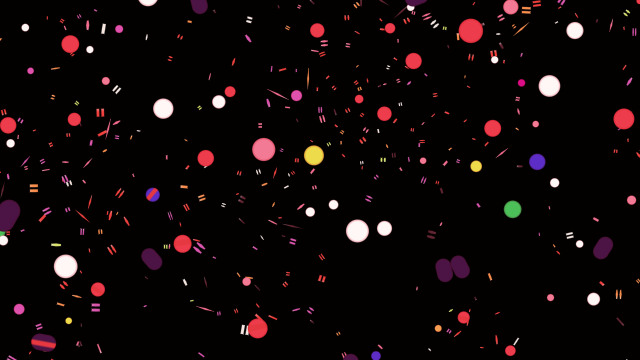
Reproduce this background procedurally as a Shadertoy shader.

```glsl
// Bright confetti on black: round bokeh discs over clustered flakes and needles.
// Two jittered grids are scanned over 3x3 neighbours; value noise gathers the
// flakes into drifts with a shared heading. Lengths are in canvas heights.
#define DISC_CELL 0.125
#define DISC_SHARE 0.60
#define DISC_MIN 0.009
#define DISC_MAX 0.035
#define FLAKE_CELL 0.045
#define FLAKE_SHARE 0.36
#define NEEDLE_SHARE 0.07
#define BURST vec2(1.11, 0.66)
#define BACKDROP vec3(0.01, 0.0, 0.0)

float hash(vec2 p, float seed) {
    return fract(sin(dot(p, vec2(127.1, 311.7)) + seed * 74.7) * 43758.5453);
}

float noise(vec2 p, float seed) {
    vec2 i = floor(p), f = fract(p);
    f = f * f * (3.0 - 2.0 * f);
    return mix(mix(hash(i, seed), hash(i + vec2(1, 0), seed), f.x),
               mix(hash(i + vec2(0, 1), seed), hash(i + vec2(1, 1), seed), f.x), f.y);
}

vec2 rotate(vec2 p, float angle) {
    float c = cos(angle), s = sin(angle);
    return vec2(c * p.x + s * p.y, c * p.y - s * p.x);
}

float cover(float dist, float soft) {
    return smoothstep(soft, -soft, dist);
}

vec3 discColour(float h) {
    if (h < 0.30) return vec3(1.00, 0.97, 0.96);  // white
    if (h < 0.49) return vec3(0.93, 0.24, 0.30);  // red
    if (h < 0.58) return vec3(0.95, 0.48, 0.58);  // rose
    if (h < 0.68) return vec3(0.87, 0.32, 0.68);  // orchid
    if (h < 0.72) return vec3(0.85, 0.05, 0.52);  // magenta
    if (h < 0.81) return vec3(0.93, 0.86, 0.30);  // yellow
    if (h < 0.86) return vec3(0.96, 0.62, 0.32);  // amber
    if (h < 0.88) return vec3(0.30, 0.75, 0.35);  // green
    if (h < 0.91) return vec3(0.36, 0.18, 0.78);  // violet
    return vec3(0.30, 0.08, 0.27);                // dim plum
}

vec3 flakeColour(float h) {
    if (h < 0.36) return vec3(0.94, 0.25, 0.24);  // red
    if (h < 0.52) return vec3(0.95, 0.42, 0.55);  // rose
    if (h < 0.66) return vec3(0.85, 0.33, 0.67);  // orchid
    if (h < 0.78) return vec3(0.97, 0.55, 0.30);  // orange
    if (h < 0.87) return vec3(0.96, 0.90, 0.88);  // white
    if (h < 0.91) return vec3(0.85, 0.89, 0.43);  // yellow
    return vec3(0.38, 0.14, 0.19);                // dim wine
}

void drawFlake(inout vec3 col, vec2 p, vec2 id, float soft) {
    vec2 centre = (id + vec2(hash(id, 1.0), hash(id, 2.0))) * FLAKE_CELL;
    float burst = exp(-dot(centre - BURST, centre - BURST) * 16.0);
    float drift = smoothstep(0.25, 0.8, noise(centre * 5.0, 3.0));
    if (hash(id, 4.0) > FLAKE_SHARE * (0.25 + 1.3 * drift + 0.8 * burst)) return;

    float heading = 6.3 * noise(centre * 3.0, 5.0) + 1.8 * (hash(id, 6.0) - 0.5);
    vec2 q = rotate(p - centre, heading);
    float big = hash(id, 7.0) * (1.0 - 0.4 * burst);
    vec2 size = vec2(mix(0.004, 0.014, big * big),
                     mix(0.0016, 0.0048, big * hash(id, 8.0)));
    float taper = 0.7 * hash(id, 9.0);
    if (hash(id, 10.0) < NEEDLE_SHARE) {
        size = vec2(mix(0.014, 0.036, big), 0.0026);
        taper = 1.0;
    } else if (hash(id, 11.0) < 0.35) {
        q.y = abs(q.y) - size.y * 1.7;            // twin flakes
    }
    float along = q.x / size.x;
    float dist = max(abs(q.x) - size.x, abs(q.y) - size.y * (1.0 - taper * abs(along)));
    vec3 tint = flakeColour(hash(id, 12.0));
    tint = mix(tint, tint * 0.6 + 0.4, smoothstep(0.1, 0.9, along) * hash(id, 13.0));
    col = mix(col, tint, cover(dist, soft));
}

void drawDisc(inout vec3 col, vec2 p, vec2 id, float soft) {
    if (hash(id, 21.0) > DISC_SHARE) return;
    vec2 centre = (id + vec2(hash(id, 22.0), hash(id, 23.0))) * DISC_CELL;
    float h = hash(id, 24.0), size = hash(id, 25.0);
    float radius = mix(DISC_MIN, DISC_MAX, size * size);
    vec2 q = rotate(p - centre, 6.3 * hash(id, 26.0));
    bool dim = h > 0.91;
    if (dim) radius = max(radius, 0.022);

    // A few discs are drawn out into short capsules.
    float stretch = dim || hash(id, 27.0) < 0.05 ? 0.5 * radius : 0.0;
    float dist = length(vec2(max(abs(q.x) - stretch, 0.0), q.y)) - radius;
    vec3 tint = discColour(h);
    float stripe = cover(abs(q.y + 0.15 * radius) - 0.3 * radius, 0.15 * radius);
    if (hash(id, 28.0) < 0.12) tint = mix(tint, vec3(0.90, 0.22, 0.25), stripe);
    float rim = smoothstep(-0.22, 0.0, dist / radius);
    tint *= mix(vec3(1.0), vec3(0.95, 0.72, 0.76), rim);
    col = mix(col, tint, cover(dist, soft));
}

void mainImage(out vec4 fragColor, in vec2 fragCoord) {
    vec2 p = fragCoord / iResolution.y;
    float soft = max(0.75 / iResolution.y, 0.0012);
    vec3 col = BACKDROP;
    for (int k = 0; k < 9; k++) {
        vec2 near = vec2(k % 3, k / 3) - 1.0;
        drawFlake(col, p, floor(p / FLAKE_CELL) + near, soft);
    }
    for (int k = 0; k < 9; k++) {
        vec2 near = vec2(k % 3, k / 3) - 1.0;
        drawDisc(col, p, floor(p / DISC_CELL) + near, soft);
    }
    fragColor = vec4(col, 1.0);
}
```
